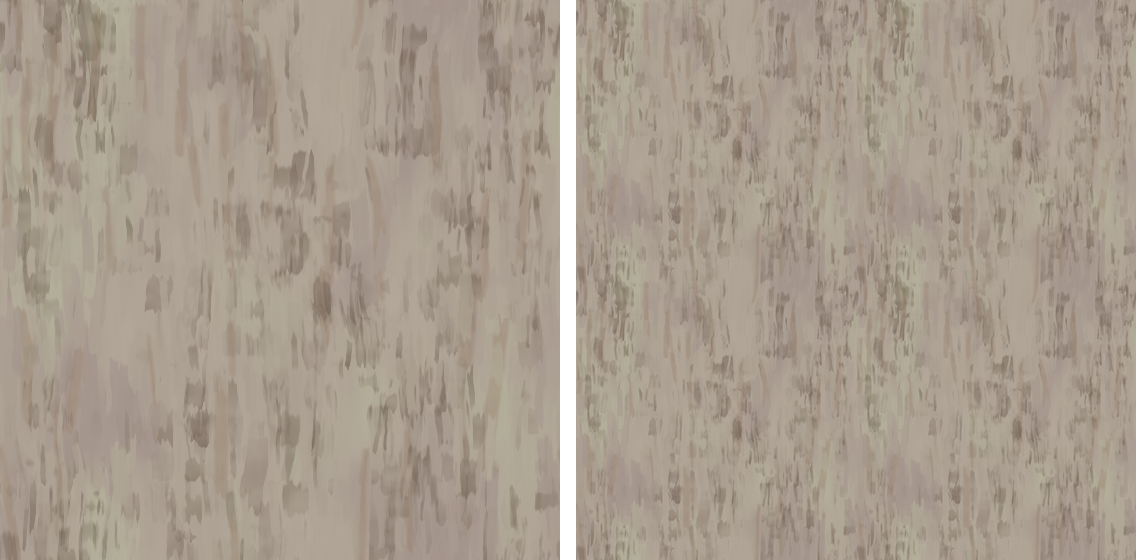
Left: one tile. Right: repeated 2 by 2.
A WebGL 1 fragment shader for this texture:

```glsl
precision highp float;
// Weathered bark: upright, ragged brush strokes in pale taupe, sage, mauve and umber, tiling.
uniform vec2 u_resolution;

const vec3 PALE = vec3(0.688, 0.643, 0.587);
const vec3 SAGE = vec3(0.700, 0.680, 0.600);
const vec3 MAUVE = vec3(0.645, 0.585, 0.552);
const vec3 UMBER = vec3(0.470, 0.408, 0.355);
const vec3 OLIVE = vec3(0.455, 0.430, 0.335);
const vec3 TAN = vec3(0.610, 0.525, 0.450);

vec4 hash4(vec2 p, float seed) {
  vec4 q = fract(vec4(p.xyx, p.y + seed) * vec4(0.1031, 0.1030, 0.0973, 0.1099) + seed * 0.173);
  q += dot(q, q.wzxy + 33.33);
  return fract((q.xxyz + q.yzzw) * q.zywx);
}

// Value noise with a whole number of cells across the tile.
float noise(vec2 uv, vec2 cells, float seed) {
  vec2 p = uv * cells;
  vec2 i = floor(p), f = fract(p);
  f = f * f * (3.0 - 2.0 * f);
  vec2 a = mod(i, cells), b = mod(i + 1.0, cells);
  return mix(mix(hash4(a, seed).x, hash4(vec2(b.x, a.y), seed).x, f.x),
             mix(hash4(vec2(a.x, b.y), seed).x, hash4(b, seed).x, f.x), f.y);
}

// Upright patches of pale, mauve and sage paint.
float sageAmount(vec2 uv) {
  return smoothstep(0.52, 0.82, 0.6 * noise(uv, vec2(11.0, 4.0), 1.0)
                              + 0.4 * noise(uv, vec2(21.0, 7.0), 2.0));
}

vec3 ground(vec2 uv) {
  float mauve = 0.5 * noise(uv, vec2(12.0, 4.0), 3.0) + 0.5 * noise(uv, vec2(25.0, 8.0), 4.0);
  vec3 col = mix(PALE, MAUVE, smoothstep(0.42, 0.78, mauve));
  return mix(col, SAGE, sageAmount(uv));
}

// Upright columns in which the dark dabs gather.
float clump(vec2 uv) {
  return 0.65 * noise(uv, vec2(19.0, 5.0), 5.0) + 0.35 * noise(uv, vec2(10.0, 5.0), 6.0);
}

// Paints one scattered layer. kind: 0 ground paint, 1 dark dabs, 2 tan streaks.
vec3 strokes(vec3 col, vec2 uv, vec2 grid, vec2 size, float kind, float strength, float seed) {
  float bristle = noise(uv, vec2(230.0, 12.0), seed) * 0.6 + noise(uv, vec2(90.0, 20.0), seed + 1.0) * 0.4;
  float smear = noise(uv, vec2(24.0, 60.0), seed + 2.0);
  float edge = noise(uv, vec2(30.0, 24.0), seed + 3.0) + 0.4 * noise(uv, vec2(60.0, 90.0), seed + 6.0) - 0.7;
  float dry = smoothstep(0.35, 0.6, noise(uv, vec2(250.0, 30.0), seed + 4.0));
  vec2 home = floor(uv * grid);
  for (int j = -1; j <= 1; j++) {
    for (int i = -1; i <= 1; i++) {
      vec2 cell = home + vec2(float(i), float(j));
      vec2 id = mod(cell, grid);
      vec4 r = hash4(id, seed + 5.0), t = hash4(id, seed + 9.0);
      vec2 centre = (cell + 0.5 + 0.8 * (r.xy - 0.5)) / grid;
      vec2 d = uv - centre;
      d.x += d.y * (t.x - 0.5) * 0.22 + edge * (kind > 1.5 ? 0.002 : 0.005);
      vec2 halfSize = size * (0.4 + 0.8 * vec2(r.z, t.y));
      float along = d.y / halfSize.y;
      float taper = 1.0 - 0.7 * t.z * t.z * min(along * along, 1.0);
      float side = halfSize.x * taper - abs(d.x);
      float end = halfSize.y - abs(d.y) - 0.03 * bristle;
      float soft = kind > 1.5 ? 0.008 : 0.001 + 0.003 * t.w * t.w;
      float cover = smoothstep(-0.0008, soft, side) * smoothstep(0.0, 0.003 + 0.012 * t.x, end);
      if (cover > 0.0) {
        vec3 paint = ground(centre + 0.1 * (t.xy - 0.5)) + 0.025 * (t.z - 0.5);
        float load = 0.5 + 0.5 * r.w;
        if (kind > 1.5) {
          paint = TAN;
          load = step(0.4, r.w) * (0.7 + 0.3 * smear);
        } else if (kind > 0.5) {
          paint = mix(UMBER, OLIVE, 0.85 * sageAmount(centre));
          float fade = clamp(0.5 + 0.5 * along * sign(t.x - 0.5), 0.0, 1.0);
          load = smoothstep(0.40, 0.84, clump(centre) + 0.5 * (r.w - 0.5));
          load *= mix(0.35, 1.0, fade) * (0.5 + 0.7 * smear);
          load *= mix(1.0, dry, 0.8 * step(0.5, t.w) * (1.0 - fade * fade));
        }
        col = mix(col, paint, clamp(cover * load * strength, 0.0, 1.0));
      }
    }
  }
  return col;
}

void main() {
  vec2 uv = gl_FragCoord.xy / u_resolution;
  // Gentle sway so that no stroke runs perfectly straight.
  vec2 p = uv + vec2(0.014, 0.008) * (vec2(noise(uv, vec2(9.0, 8.0), 90.0),
                                           noise(uv, vec2(26.0, 9.0), 91.0)) - 0.5);
  vec3 col = ground(p);

  // Underpainting, then alternating dark dabs and pale cover.
  col = strokes(col, p, vec2(19.0, 6.0), vec2(0.024, 0.120), 0.0, 0.9, 10.0);
  col = strokes(col, p, vec2(20.0, 9.0), vec2(0.022, 0.080), 1.0, 0.75, 25.0);
  col = strokes(col, p, vec2(19.0, 6.0), vec2(0.014, 0.110), 0.0, 0.9, 40.0);
  col = strokes(col, p, vec2(13.0, 4.0), vec2(0.014, 0.140), 2.0, 0.55, 55.0);
  col = strokes(col, p, vec2(28.0, 15.0), vec2(0.019, 0.046), 1.0, 0.65, 70.0);
  col = strokes(col, p, vec2(23.0, 8.0), vec2(0.011, 0.085), 0.0, 0.95, 110.0);
  col = strokes(col, p, vec2(40.0, 14.0), vec2(0.005, 0.050), 1.0, 0.75, 130.0);

  // Faint bristle grain.
  col += 0.008 * (noise(p, vec2(210.0, 24.0), 150.0) - 0.5);
  gl_FragColor = vec4(col, 1.0);
}
```
